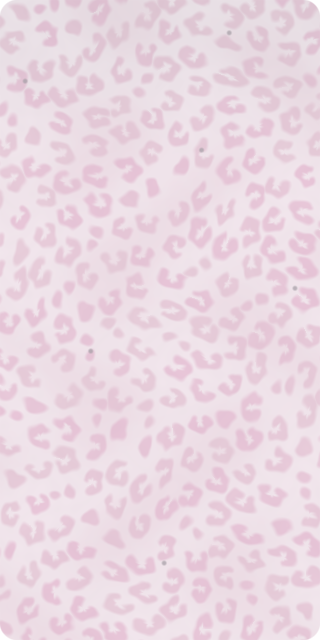
A WebGL 1 fragment shader for this pattern:

```glsl
precision highp float;
// Soft pink leopard print: broken rosettes and small blots on a pale card with rounded corners.

uniform vec2 u_resolution;

const vec3 PAPER = vec3(0.938, 0.892, 0.918);
const vec3 PAPER_BLUSH = vec3(0.930, 0.868, 0.900);
const vec3 SPOT_DEEP = vec3(0.902, 0.766, 0.840);
const vec3 SPOT_PALE = vec3(0.900, 0.798, 0.848);
const vec3 SPECK = vec3(0.66, 0.63, 0.66);
const vec3 OUTSIDE = vec3(1.0);
const float CELL = 0.094;          // spot spacing, in canvas widths
const float GRID_TILT = 0.45;      // slant of the spot rows
const float JITTER = 0.24;         // scatter of spots, in cells
const float SOFTNESS = 0.080;      // half width of a spot edge, in cells
const float ROSETTE_SHARE = 0.8;
const float RING_RADIUS = 0.268;
const float RING_HALF_WIDTH = 0.136;
const float GAP_DIRECTION = 0.9;   // favoured facing of the ring openings
const float GAP_SPREAD = 4.2;
const float SPECK_CELL = 0.2;
const float SPECK_SHARE = 0.13;
const float CORNER_RADIUS = 0.055;

float hash(vec2 p) {
  return fract(sin(dot(p, vec2(127.1, 311.7))) * 43758.545);
}

vec2 hash2(vec2 p) {
  return vec2(hash(p), hash(p + 57.3));
}

mat2 rotation(float angle) {
  float c = cos(angle), s = sin(angle);
  return mat2(c, -s, s, c);
}

// Open ring of uneven width with round ends; the gap faces +x.
float rosette(vec2 q, vec2 id) {
  float halfArc = mix(1.75, 2.45, hash(id + 3.1));
  float phase = 6.283 * hash(id + 8.7);
  float angle = atan(q.y, -q.x);
  float along = clamp(angle, -halfArc, halfArc);
  float width = RING_HALF_WIDTH * (1.0 + 0.24 * sin(2.0 * along + phase)
                                   + 0.18 * sin(5.0 * along - phase));
  vec2 tip = RING_RADIUS * vec2(-cos(halfArc), sin(halfArc));
  float d = abs(angle) < halfArc ? abs(length(q) - RING_RADIUS)
                                 : length(vec2(q.x, abs(q.y)) - tip);
  return d - width;
}

// One lobed blot, or a pair of small ones.
float blots(vec2 q, vec2 id) {
  float split = step(0.4, hash(id + 6.2));
  float lobes = 0.03 * sin(3.0 * atan(q.y, q.x) + 6.283 * hash(id + 1.9));
  float single = length(q * vec2(0.85, 1.1)) - 0.27 - lobes;
  float first = length((q - vec2(0.25, 0.05)) * vec2(1.1, 0.8)) - 0.19;
  float second = length((q + vec2(0.25, 0.05)) * vec2(0.9, 1.1)) - 0.17;
  return mix(single, min(first, second), split);
}

// Returns the distance to the nearest spot and that spot's tone.
vec2 leopard(vec2 p) {
  vec2 nearest = vec2(1.0, 0.0);
  for (int j = -1; j <= 1; j++) {
    for (int i = -1; i <= 1; i++) {
      float row = floor(p.y) + float(j);
      float shift = 0.5 * mod(row, 2.0);
      vec2 id = vec2(floor(p.x - shift) + float(i), row);
      vec2 center = id + vec2(shift + 0.5, 0.5) + JITTER * (hash2(id) - 0.5);
      float facing = GAP_DIRECTION + GRID_TILT + GAP_SPREAD * (hash(id + 21.4) - 0.5);
      vec2 q = rotation(facing) * (p - center);
      q *= vec2(mix(0.88, 1.1, hash(id + 4.4)), mix(0.86, 1.12, hash(id + 5.5)));
      float d = hash(id + 12.8) < ROSETTE_SHARE ? rosette(q, id) : blots(q, id);
      if (d < nearest.x) nearest = vec2(d, hash(id + 33.6));
    }
  }
  return nearest;
}

// Sparse grey flecks.
float specks(vec2 uv) {
  vec2 id = floor(uv / SPECK_CELL);
  vec2 center = (id + 0.15 + 0.7 * hash2(id + 71.0)) * SPECK_CELL;
  float present = step(hash(id + 90.5), SPECK_SHARE);
  return present * (1.0 - smoothstep(0.003, 0.011, length(uv - center)));
}

void main() {
  vec2 uv = gl_FragCoord.xy / u_resolution.x;
  vec2 size = u_resolution / u_resolution.x;

  // Tilted grid; layered sines bend it and roughen the outlines.
  vec2 p = rotation(GRID_TILT) * uv / CELL;
  p += 0.2 * sin(p.yx * vec2(0.9, 1.1) + vec2(0.4, 2.0));
  p += 0.035 * sin(p.yx * vec2(9.0, 8.0) + 2.0 * sin(p * 3.7));

  // Paper with blushed patches, faint mottling and a cooler top edge.
  float mottle = sin(uv.x * 61.0 + 3.0 * sin(uv.y * 23.0)) * sin(uv.y * 53.0 + 2.0 * sin(uv.x * 31.0));
  float shade = sin(uv.x * 9.0 + 1.5 * sin(uv.y * 7.0)) * sin(uv.y * 8.0 + 1.0 + sin(uv.x * 6.0));
  vec3 paper = mix(PAPER, PAPER_BLUSH, smoothstep(-0.2, 1.0, shade + 0.3 * mottle));
  vec3 light = vec3(0.004 * mottle - 0.005 * shade);
  light -= vec3(0.030, 0.018, 0.022) * smoothstep(0.7, 1.0, uv.y / size.y);

  vec2 spot = leopard(p);
  float ink = 1.0 - smoothstep(-SOFTNESS, SOFTNESS, spot.x);
  vec3 spotColor = mix(SPOT_DEEP, SPOT_PALE, spot.y);
  vec3 color = mix(paper, spotColor, ink) + light;
  color = mix(color, SPECK, 0.75 * specks(uv));

  // Rounded card outline.
  vec2 edge = abs(uv - 0.5 * size) - 0.5 * size + CORNER_RADIUS;
  float card = length(max(edge, 0.0)) - CORNER_RADIUS;
  color = mix(color, OUTSIDE, smoothstep(-0.002, 0.004, card));

  gl_FragColor = vec4(color, 1.0);
}
```
